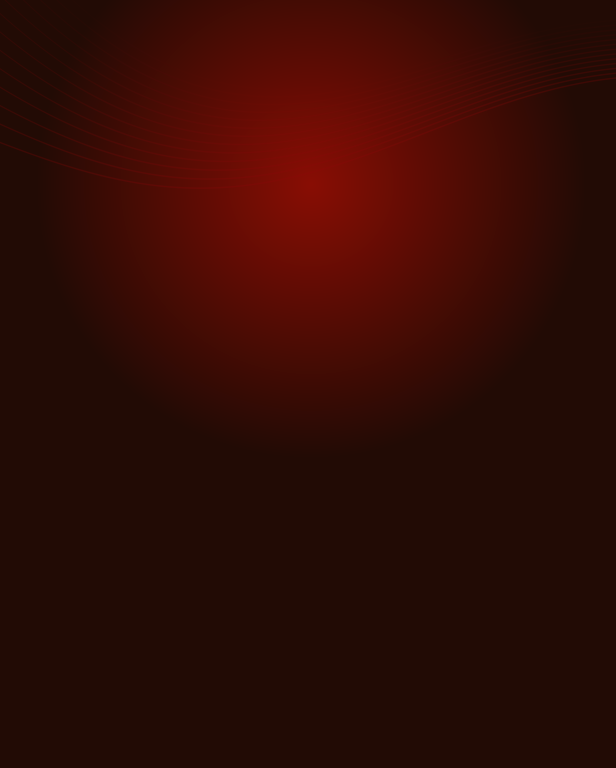
This background is drawn by a WebGL 1 fragment shader. Its source:

```glsl
precision highp float;
// A red radial glow on dark brown, crossed by a fan of fine wavy lines.
uniform vec2 u_resolution;

// Height of one strand; strands spread apart towards the left.
float strandHeight(float x, float index) {
  float wave = 0.828 - 0.073 * cos(3.14159 * (x - 0.26) / 0.59);
  float spacing = mix(0.0055, 0.024, exp(-4.0 * x));
  return wave + index * spacing;
}

void main() {
  // Units of canvas height, with the width kept at 0.8.
  vec2 p = gl_FragCoord.xy / u_resolution * vec2(0.8, 1.0);
  float pixel = 1.0 / u_resolution.y;

  // Linear glow
  float glow = max(0.0, 1.0 - length(p - vec2(0.404, 0.76)) / 0.358);
  vec3 color = mix(vec3(0.132, 0.042, 0.018), vec3(0.535, 0.052, 0.016), glow);

  // Fine strands, fading with each step upwards
  float strands = 0.0;
  for (int i = 0; i < 13; i++) {
    float index = float(i);
    float distanceToLine = abs(p.y - strandHeight(p.x, index));
    float line = 1.0 - smoothstep(0.0, 0.0006 + pixel, distanceToLine);
    strands = max(strands, line * (1.0 - index / 13.0));
  }
  color = mix(color, vec3(0.56, 0.02, 0.03), 0.26 * strands);

  gl_FragColor = vec4(color, 1.0);
}
```
